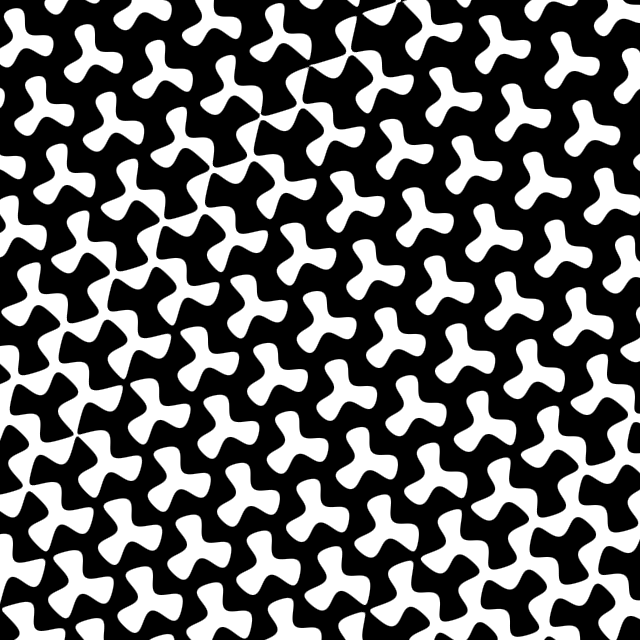
This pattern is drawn by a Shadertoy shader. Its source:

```glsl
const float TAU = 6.2831853;
const float CELL_SIZE = 0.112;                // spacing of the three-armed cells
const float TILT = -0.23;                     // lattice rotation in radians
const vec2 CELL_CENTER = vec2(0.582, 0.577);

vec2 direction(float angle) {
    return vec2(cos(angle), sin(angle));
}

// Three crossed waves: x holds the fine triangular lobes,
// y holds the wider cells, slid sideways by the phase.
vec2 crossedWaves(vec2 p, float cellSize, float tilt, float phase) {
    float fineFrequency = 2.0 * TAU / cellSize;
    float cellFrequency = fineFrequency / sqrt(3.0);
    vec2 sum = vec2(0.0);
    for (int k = 0; k < 3; k++) {
        vec2 axis = direction(tilt + TAU * float(k) / 3.0);
        vec2 across = vec2(-axis.y, axis.x);
        sum.x -= sin(fineFrequency * dot(axis, p));
        sum.y += cos(cellFrequency * dot(across, p) + phase);
    }
    return sum;
}

// Antialiased step, one pixel wide at any resolution
float smoothEdge(float field) {
    return clamp(0.5 + field / max(fwidth(field), 1e-4), 0.0, 1.0);
}

void mainImage(out vec4 fragColor, in vec2 fragCoord) {
    vec2 uv = fragCoord / iResolution.y;

    // Slow drifts that reshape the cells across the canvas
    float phase = -0.43 + dot(uv, vec2(1.98, -1.82));
    float cellStrength = 0.24 + dot(uv, vec2(0.27, 0.25));
    float level = -0.05 + dot(uv, vec2(0.28, 0.80));

    vec2 waves = crossedWaves(uv - CELL_CENTER, CELL_SIZE, TILT, phase);
    float white = smoothEdge(waves.x + cellStrength * waves.y - level);

    fragColor = vec4(vec3(white), 1.0);
}
```
